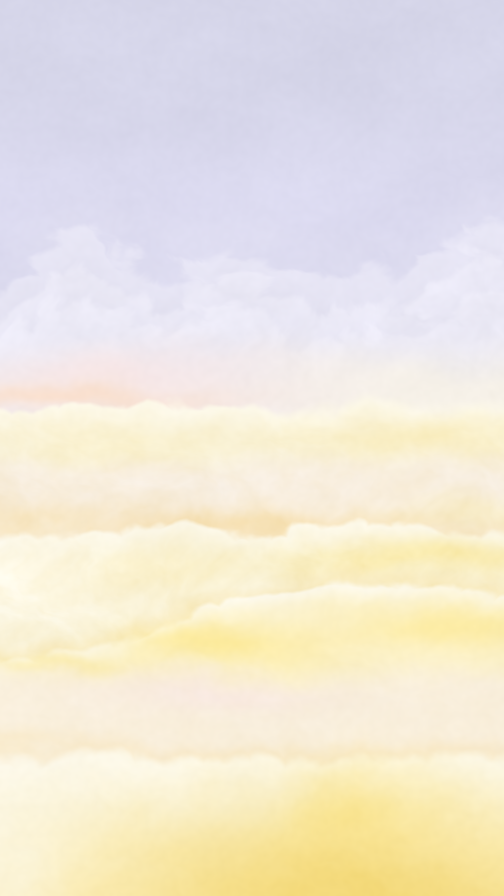
Write a WebGL 1 fragment shader that draws this texture.

```glsl
precision highp float;
uniform vec2 u_resolution;

vec2 gradientAt(vec2 cell) {
  float angle = 6.2832 * fract(sin(dot(cell, vec2(127.1, 311.7))) * 4375.85);
  return vec2(cos(angle), sin(angle));
}

float gradientNoise(vec2 p) {
  vec2 i = floor(p), f = fract(p);
  vec2 w = f * f * f * (f * (f * 6.0 - 15.0) + 10.0);
  vec2 e = vec2(1.0, 0.0);
  float low = mix(dot(gradientAt(i), f), dot(gradientAt(i + e), f - e), w.x);
  float high = mix(dot(gradientAt(i + e.yx), f - e.yx),
                   dot(gradientAt(i + 1.0), f - 1.0), w.x);
  return mix(low, high, w.y);
}

float fbm(vec2 p) {
  float sum = 0.0, amp = 0.6;
  for (int i = 0; i < 5; i++) {
    sum += amp * gradientNoise(p);
    p = mat2(1.6, 1.2, -1.2, 1.6) * p + 7.3;
    amp *= 0.5;
  }
  return sum;
}

float bump(float x, float center, float width) {
  float d = (x - center) / width;
  return exp(-d * d);
}

// Irregular outline with small rounded scallops
float crest(vec2 q, float seed) {
  return 0.024 * fbm(q * 6.0 + seed) + 0.018 * abs(gradientNoise(q * 13.0 + seed)) - 0.003;
}

// Soft elliptical tint
vec3 glow(vec3 base, vec2 p, vec2 center, vec2 size, vec3 tint, float strength) {
  vec2 d = (p - center) / size;
  return mix(base, tint, strength * exp(-dot(d, d)));
}

// Cloud layer: shaded backdrop, bright rim, body below the edge
vec3 bank(vec3 behind, vec3 shade, float depth, vec3 rim, vec3 body, float thickness, float softness) {
  behind *= mix(vec3(1.0), shade, smoothstep(-0.025, 0.0, depth));
  vec3 cloud = mix(rim, body, smoothstep(0.0, thickness, depth));
  return mix(behind, cloud, smoothstep(-softness, softness, depth));
}

void main() {
  vec2 uv = gl_FragCoord.xy / u_resolution;
  vec2 q = vec2(uv.x, uv.y * u_resolution.y / u_resolution.x);
  float x = uv.x;
  float wisps = fbm(q * vec2(3.0, 4.5) + 2.0);
  float billow = fbm(q * 7.0 + 11.0 + wisps);
  float grain = fbm(q * vec2(13.0, 17.0) + 2.0 * wisps);
  vec3 warmGrain = vec3(0.3, 0.6, 1.5) * grain;
  vec2 p = uv + vec2(0.12, 0.03) * vec2(wisps, fbm(q * vec2(4.0, 6.0) + 31.0));

  vec3 white = vec3(0.99, 0.973, 0.91);
  vec3 cream = vec3(0.977, 0.948, 0.84);
  vec3 blush = vec3(0.975, 0.935, 0.885);
  vec3 rose = vec3(0.975, 0.895, 0.89);
  vec3 amber = vec3(0.97, 0.89, 0.72);
  vec3 straw = vec3(0.98, 0.93, 0.74);
  vec3 yellow = vec3(0.985, 0.91, 0.58);
  vec3 gold = vec3(0.955, 0.845, 0.45);
  vec3 warmShade = vec3(0.995, 0.975, 0.92);

  // Lavender sky
  vec3 color = mix(vec3(0.86, 0.855, 0.94), vec3(0.835, 0.835, 0.912), smoothstep(0.74, 0.95, uv.y));
  color += 0.03 * wisps + 0.012 * grain;

  // Pale cumulus with a diffuse halo
  vec3 mist = vec3(0.923, 0.917, 0.962);
  float top = 0.66 + 0.075 * bump(x, 0.17, 0.13) + 0.065 * bump(x, 0.47, 0.11)
            + 0.025 * bump(x, 0.7, 0.1) + 0.085 * bump(x, 1.0, 0.17);
  float depth = top - uv.y + 0.05 * billow;
  color = mix(color, mist, 0.5 * smoothstep(-0.08, 0.06, depth));
  for (int i = 0; i < 3; i++) {
    float k = float(i);
    float puffs = abs(gradientNoise(q * (9.0 + 3.0 * k) + wisps + 5.0 * k));
    float folds = depth - 0.035 * k + 0.045 * puffs + 0.02 * grain;
    vec3 puff = bank(color, vec3(0.985, 0.985, 0.995), folds, mist + 0.018, mist, 0.05, 0.009);
    color = mix(color, puff, 0.5);
  }
  color += (0.045 * billow + 0.035 * grain) * smoothstep(-0.02, 0.05, depth);

  // Warm horizon haze
  vec3 haze = mix(vec3(0.955, 0.92, 0.925), vec3(0.965, 0.945, 0.91), smoothstep(0.3, 0.9, x));
  color = mix(color, haze + 0.02 * grain, smoothstep(0.635, 0.565, p.y));
  color = glow(color, p, vec2(0.24, 0.583), vec2(0.2, 0.022), rose, 0.65);
  color = glow(color, p, vec2(0.16, 0.556), vec2(0.27, 0.014), vec3(0.98, 0.87, 0.79), 0.85);

  // Upper cream bank
  float edge = 0.545 + 0.006 * bump(x, 0.36, 0.1) - 0.006 * bump(x, 0.55, 0.1);
  float feather = mix(0.004, 0.014, smoothstep(0.4, 0.75, x));
  color = bank(color, vec3(1.0), edge + crest(q, 3.0) - uv.y, white, cream, 0.035, feather);
  color = mix(color, blush, 0.85 * smoothstep(0.505, 0.465, p.y));
  color = glow(color, p, vec2(0.83, 0.508), vec2(0.23, 0.024), straw, 0.75);
  color = glow(color, p, vec2(0.24, 0.505), vec2(0.16, 0.022), straw, 0.35);
  color = glow(color, p, vec2(0.03, 0.425), vec2(0.2, 0.02), amber, 0.75);
  color = glow(color, p, vec2(0.48, 0.418), vec2(0.24, 0.016), amber, 0.85);
  color = glow(color, p, vec2(0.95, 0.432), vec2(0.18, 0.015), straw, 0.6);
  color += 0.03 * warmGrain * smoothstep(0.56, 0.52, uv.y);

  // Middle pale bank
  edge = 0.402 + 0.01 * bump(x, 0.35, 0.1) + 0.015 * bump(x, 0.77, 0.14);
  color = bank(color, warmShade, edge + crest(q, 17.0) - uv.y, white, cream, 0.03, 0.004);
  color = glow(color, p, vec2(0.84, 0.377), vec2(0.28, 0.022), yellow, 0.6);
  color = glow(color, p, vec2(0.3, 0.365), vec2(0.18, 0.022), straw, 0.6);
  color = glow(color, p, vec2(0.04, 0.35), vec2(0.17, 0.05), white + 0.01, 0.85);
  color += 0.045 * warmGrain * smoothstep(0.41, 0.38, uv.y);

  // Rising lower bank
  edge = mix(0.262, 0.342, smoothstep(0.0, 0.65, x)) + 0.008 * bump(x, 0.7, 0.1);
  color = bank(color, warmShade, edge + crest(q, 41.0) - uv.y, white, vec3(0.985, 0.945, 0.79), 0.035, 0.004);
  color = glow(color, p, vec2(0.45, 0.28), vec2(0.2, 0.021), yellow, 0.85);
  color = glow(color, p, vec2(0.92, 0.3), vec2(0.2, 0.024), yellow, 0.7);
  color = glow(color, p, vec2(0.1, 0.256), vec2(0.15, 0.012), yellow, 0.6);

  // Blush veil
  color = mix(color, blush - vec3(0.0, 0.0, 0.015), 0.9 * smoothstep(0.265, 0.225, p.y));
  color = glow(color, p, vec2(0.43, 0.226), vec2(0.2, 0.02), rose, 0.5);
  color = glow(color, p, vec2(0.02, 0.17), vec2(0.13, 0.014), amber, 0.55);

  // Golden foreground bank
  edge = 0.15 + 0.012 * bump(x, 0.2, 0.12) + 0.008 * bump(x, 0.9, 0.15);
  color = bank(color, warmShade, edge + crest(q, 59.0) - uv.y, white, straw, 0.11, 0.008);
  color = glow(color, p, vec2(0.7, 0.09), vec2(0.2, 0.05), mix(yellow, gold, 0.3), 0.8);
  color = glow(color, p, vec2(0.7, 0.0), vec2(0.45, 0.07), gold, 0.9);
  color = glow(color, p, vec2(0.0, 0.06), vec2(0.18, 0.1), white, 0.7);

  // Painterly mottling
  color += (0.02 * wisps + 0.025 * warmGrain) * smoothstep(0.6, 0.45, uv.y);
  color += 0.008 * gradientNoise(q * 60.0);
  gl_FragColor = vec4(clamp(color, 0.0, 1.0), 1.0);
}
```
